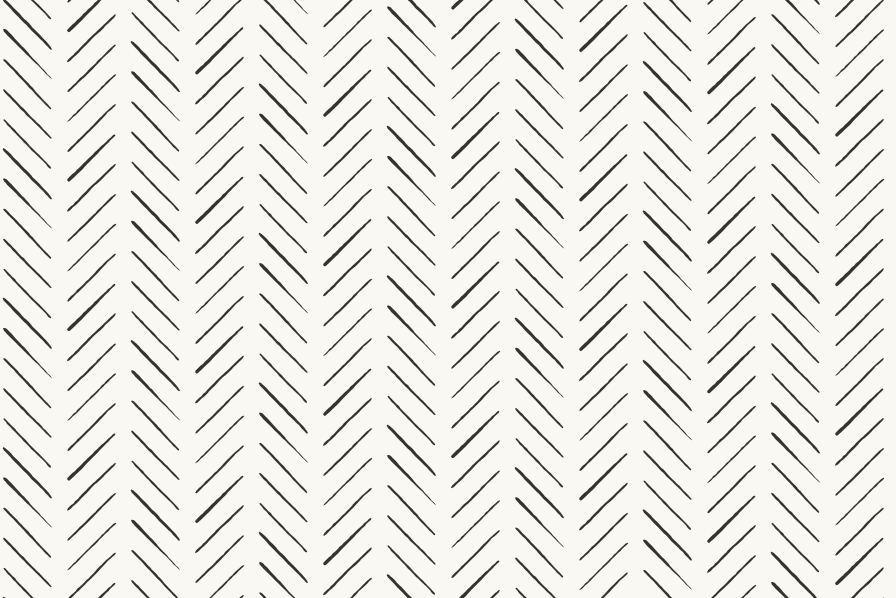
Write a WebGL 1 fragment shader that draws this pattern.

```glsl
precision highp float;
uniform vec2 u_resolution;

const float COLUMNS = 14.0;
const float ROWS = 20.0;
const float ROW_PITCH = 0.46667;     // in column widths
const float PAIR_SHIFT = 1.416;      // rows each column pair steps down
const float VARIANTS = 5.0;          // strokes before a column repeats
const vec3 PAPER = vec3(0.98, 0.973, 0.953);
const vec3 INK = vec3(0.21, 0.20, 0.185);

float hash(float n) {
  return fract(sin(n * 12.9898 + 4.1) * 4375.85);
}

float noise(float x) {
  float i = floor(x);
  float f = x - i;
  return mix(hash(i), hash(i + 1.0), f * f * (3.0 - 2.0 * f)) - 0.5;
}

// Half widths at the left and right ends of a stroke
vec2 strokeTaper(float variant, float rising) {
  vec2 taper = vec2(0.0155, 0.0135) * (0.9 + 0.2 * hash(variant + 7.0 * rising));
  if (rising > 0.5) {
    if (variant < 0.5) taper = vec2(0.026, 0.015);
    else if (abs(variant - 3.0) < 0.5) taper = vec2(0.011, 0.012);
  } else {
    if (variant < 0.5) taper = vec2(0.025, 0.006);
    else if (variant > 3.5) taper = vec2(0.023, 0.018);
  }
  return taper;
}

// Ink coverage of one hand-drawn stroke centred on the origin
float brushStroke(vec2 p, vec2 halfSpan, vec2 taper, float seed, float pixel) {
  float halfLength = length(halfSpan);
  vec2 axis = halfSpan / halfLength;
  float along = dot(p, axis) / halfLength;
  float across = dot(p, vec2(-axis.y, axis.x));

  // Slow bend plus rough edges
  across += 0.016 * noise(along * 1.6 + seed * 17.0);
  float width = mix(taper.x, taper.y, smoothstep(-1.0, 1.0, along));
  width *= 1.0 + 0.15 * (1.0 - along * along);
  width *= 1.0 - 0.5 * smoothstep(0.92, 1.0, abs(along));
  float upper = width + 0.007 * noise(along * 9.0 + seed * 31.0);
  float lower = width + 0.007 * noise(along * 11.0 + seed * 43.0 + 5.0);

  // Box-filtered band, clipped at both ends
  float band = clamp((across + lower) / pixel + 0.5, 0.0, 1.0)
             - clamp((across - upper) / pixel + 0.5, 0.0, 1.0);
  float reach = 0.99 + 0.04 * noise(seed * 3.7);
  float ends = clamp((reach - abs(along)) * halfLength / pixel + 0.5, 0.0, 1.0);
  return max(band, 0.0) * ends;
}

// Ink coverage of the column of strokes under p
float strokeColumn(vec2 p, float pixel) {
  float column = floor(p.x);
  float rising = mod(column, 2.0);
  float firstRow = mix(1.81, 0.28, rising) + PAIR_SHIFT * floor(column * 0.5);
  vec2 halfSpan = mix(vec2(0.376, 0.392), vec2(0.38, -0.372), rising);
  float nearest = floor(p.y / ROW_PITCH - firstRow + 0.5);

  float ink = 0.0;
  for (int i = -1; i <= 1; i++) {
    float row = nearest + float(i);
    float variant = floor(mod(row + 0.5, VARIANTS));
    vec2 center = vec2(column + 0.429, (firstRow + row) * ROW_PITCH);
    float seed = variant + VARIANTS * rising + 1.0;
    vec2 taper = strokeTaper(variant, rising);
    ink = max(ink, brushStroke(p - center, halfSpan, taper, seed, pixel));
  }
  return ink;
}

void main() {
  // Column widths as units, y measured downwards
  vec2 uv = gl_FragCoord.xy / u_resolution;
  vec2 p = vec2(uv.x, 1.0 - uv.y) * vec2(COLUMNS, ROWS * ROW_PITCH);
  float ink = strokeColumn(p, COLUMNS / u_resolution.x);
  gl_FragColor = vec4(mix(PAPER, INK, ink), 1.0);
}
```
